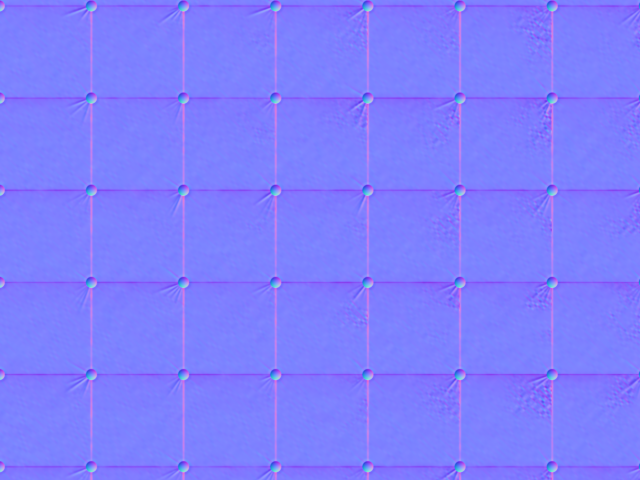
This texture map is drawn by a Shadertoy shader. Its source:

```glsl
// Tangent-space normal map of buttoned square upholstery.
// Seams, radiating folds, fine creases and domed buttons add up as slopes
// (x right, y down), which are then normalised and packed into colour.

float hash(vec2 p) {
    return fract(sin(dot(p, vec2(127.1, 311.7))) * 43758.5453);
}

float noise(vec2 p) {
    vec2 i = floor(p), f = fract(p);
    f = f * f * (3.0 - 2.0 * f);
    return mix(mix(hash(i), hash(i + vec2(1, 0)), f.x),
               mix(hash(i + vec2(0, 1)), hash(i + vec2(1, 1)), f.x), f.y);
}

vec2 noiseSlope(vec2 p) {
    float h = noise(p);
    return vec2(h - noise(p + vec2(0.4, 0)), h - noise(p + vec2(0, 0.4)));
}

float bell(float x) {
    return exp(-x * x);
}

// Tapered ridges that run from a button, mostly down and to the left
vec2 foldSlope(vec2 q, vec2 id) {
    vec2 slope = vec2(0);
    for (int k = 0; k < 6; k++) {
        float fk = float(k);
        float rnd = hash(id + fk * 7.3);
        float angle = 1.75 + 0.27 * fk + 0.25 * rnd;
        float strength = 0.1 + 0.6 * rnd * rnd;
        if (k == 4) { angle = -2.65 + 0.45 * rnd; strength = 0.22; }
        if (k == 5) { angle = 0.6 + 0.5 * rnd; strength = 0.1; }
        vec2 dir = vec2(cos(angle), sin(angle));
        vec2 side = vec2(-dir.y, dir.x);
        float along = dot(q, dir);
        float reach = 0.22 + 0.2 * hash(id + fk * 3.1 + 5.0);
        float u = dot(q, side) / (0.012 + 0.03 * max(along, 0.0));
        float taper = smoothstep(0.03, 0.08, along) * (1.0 - smoothstep(0.2 * reach, reach, along));
        slope += side * strength * taper * 1.6 * u * bell(u);
    }
    return slope;
}

void mainImage(out vec4 fragColor, in vec2 fragCoord) {
    vec2 p = fragCoord / iResolution.y;
    vec2 g = (vec2(p.x, 1.0 - p.y) - vec2(-0.0015, 0.0122)) / 0.192;
    float px = 1.0 / (0.192 * iResolution.y);
    vec2 id = floor(g + 0.5);   // nearest button
    vec2 q = g - id;
    vec2 cell = floor(g);
    vec2 f = g - cell;
    vec2 diagonal = vec2(g.x + g.y, g.y - g.x);

    // Flat leather with a faint diagonal grain and slow swells
    vec2 slope = vec2(-0.02, 0.025);
    vec2 grain = noiseSlope(diagonal * vec2(12.0, 26.0));
    slope += 0.07 * vec2(grain.x - grain.y, grain.x + grain.y);
    slope += 0.06 * noiseSlope(g * 7.0);

    // Creases gather in the upper right of each panel, heavier to the right
    float wear = mix(0.12, 1.0, smoothstep(0.0, 6.0, cell.x)) * (0.5 + 0.6 * hash(cell + 2.7));
    float patchMask = bell((1.0 - f.x) / 0.34) * bell((f.y - 0.28) / 0.3);
    patchMask *= smoothstep(0.15, 0.75, noise(g * 5.0 + 9.0));
    vec2 crease = noiseSlope(diagonal * vec2(17.0, 30.0) + 3.0);
    slope += wear * patchMask * 0.8 * vec2(crease.x - crease.y, crease.x + crease.y);

    // Panels sink broadly toward the seam above and the seam on their right
    float sink = (0.09 + 0.11 * wear * f.x) * exp(-f.y / 0.2) * (0.6 + 0.8 * noise(g * 4.0));
    slope += sink * vec2(0.25, -1.0);
    slope.y -= 0.12 * wear * patchMask;
    slope.x += 0.1 * exp(-(1.0 - f.x) / 0.05) * (1.0 - f.y) * noise(g * vec2(4.0, 9.0) + 4.0);

    // Vertical and horizontal seams, uneven along their length
    float pull = mix(0.85, 0.4, f.y) * (0.6 + 0.7 * noise(g * vec2(3.0, 14.0)));
    slope.x += step(0.5, id.x) * pull * bell(q.x / 0.012);
    float stitch = 0.5 + 0.8 * noise(g * vec2(9.0, 3.0));
    slope.y -= stitch * (0.25 * bell(q.y / 0.01) + 0.09 * exp(-abs(q.y) / 0.03));
    slope.x += 0.04 * exp(-abs(q.y) / 0.03);

    slope += foldSlope(q, id);

    // Dimple around the button, then the dome itself
    float r = length(q);
    slope -= 0.14 * q / max(r, 0.001) * bell((r - 0.074) / 0.016);
    vec3 n = normalize(vec3(slope, 1.0));
    vec2 dome = q / 0.06 * 0.85 + vec2(-0.08, 0.08);
    vec3 button = vec3(dome, sqrt(max(1.0 - dot(dome, dome), 0.05)));
    n = normalize(mix(n, button, 1.0 - smoothstep(0.058 - px, 0.058 + px, r)));

    fragColor = vec4(0.5 + 0.5 * n, 1.0);
}
```
